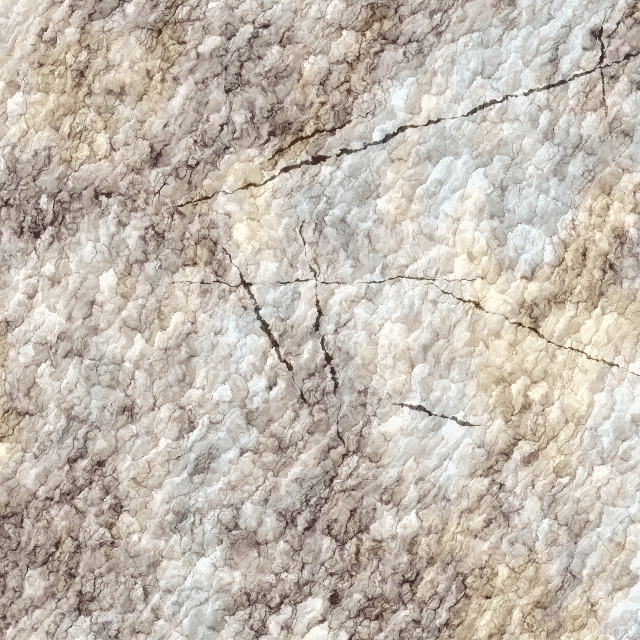
This texture is drawn by a WebGL 1 fragment shader. Its source:

```glsl
precision highp float;
uniform vec2 u_resolution;

const vec3 SHADOW = vec3(0.37, 0.31, 0.27);
const vec3 STONE = vec3(0.71, 0.66, 0.61);
const vec3 CHALK = vec3(0.965, 0.95, 0.925);
const vec3 COOL_TINT = vec3(-0.055, -0.005, 0.025);
const vec3 OCHRE_TINT = vec3(0.025, 0.005, -0.05);
const vec3 PLUM_TINT = vec3(0.0, -0.018, 0.006);
const vec2 GRAIN_AXIS = vec2(0.454, 0.891);   // steep lean to the right
const vec2 FLAKE_SCALE = vec2(44.0, 23.0);    // flakes across, along the grain
const vec2 CHIP_SCALE = vec2(88.0, 54.0);
const vec2 GRIT_SCALE = vec2(185.0, 120.0);
const vec2 LIGHT = vec2(-0.75, 0.5);
const float BASE_TONE = 0.885;
const float STAIN_DEPTH = 0.13;
const float FLAKE_VEIN = 0.29;
const float CHIP_VEIN = 0.25;
const float GRIT_VEIN = 0.17;
const float CRACK_DEPTH = 0.5;

vec2 hash2(vec2 p) {
  vec3 a = fract(p.xyx * vec3(0.1031, 0.1030, 0.0973));
  a += dot(a, a.yzx + 33.33);
  return fract((a.xx + a.yz) * a.zy);
}

// Cellular noise: border distance, cell value, offset from the cell centre
vec4 cells(vec2 p) {
  vec2 base = floor(p), offset = vec2(0.0), id = base;
  float nearest = 9.0, second = 9.0;
  for (int j = -1; j <= 1; j++) {
    for (int i = -1; i <= 1; i++) {
      vec2 c = base + vec2(float(i), float(j));
      vec2 r = p - c - hash2(c);
      float d = length(r);
      if (d < nearest) {
        second = nearest; nearest = d; offset = r; id = c;
      } else {
        second = min(second, d);
      }
    }
  }
  return vec4(second - nearest, hash2(id + 71.0).x, offset);
}

// Two independent fields of softly blended cells, four octaves
vec2 blotches(vec2 p) {
  vec2 sum = vec2(0.0);
  float gain = 0.4;
  for (int o = 0; o < 4; o++) {
    vec2 base = floor(p), value = vec2(0.0);
    float total = 0.0;
    for (int j = -1; j <= 1; j++) {
      for (int i = -1; i <= 1; i++) {
        vec2 c = base + vec2(float(i), float(j));
        vec2 r = p - c - 0.5;
        float w = exp(-3.5 * dot(r, r));
        value += w * hash2(c + 19.0);
        total += w;
      }
    }
    sum += gain * value / total;
    gain *= 0.64;
    p = mat2(0.8, 0.6, -0.6, 0.8) * p * 2.07 + 13.7;
  }
  return sum / 0.925;
}

// Distance to a segment, and the position along it
vec2 segment(vec2 p, vec2 a, vec2 b) {
  vec2 ab = b - a;
  float h = clamp(dot(p - a, ab) / dot(ab, ab), 0.0, 1.0);
  return vec2(length(p - a - ab * h), h);
}

float band(vec2 p, vec2 a, vec2 b, float width) {
  float d = segment(p, a, b).x / width;
  return exp(-d * d);
}

float crack(vec2 p, vec2 a, vec2 b, float width, float raggedness) {
  vec2 s = segment(p, a, b);
  float taper = sqrt(4.0 * s.y * (1.0 - s.y));
  float w = width * taper * smoothstep(0.25, 0.7, raggedness);
  float soft = max(0.0013, 0.7 / u_resolution.y);
  return (1.0 - smoothstep(w - soft, w + soft, s.x)) * smoothstep(0.0, 0.5, taper);
}

float vein(float border, float width) {
  return 1.0 - smoothstep(0.0, width, border);
}

void main() {
  vec2 p = gl_FragCoord.xy / u_resolution.y;

  // Bend the grain gently, then roughen it
  vec2 bent = p + 0.012 * sin(p.yx * vec2(9.0, 7.0) + vec2(1.0, 4.0))
                + 0.005 * sin(p.yx * vec2(27.0, 31.0) + vec2(2.0, 0.5));
  vec2 jitter = blotches(p * 48.0) - 0.5;
  vec2 rough = bent + 0.022 * jitter;
  vec2 q = vec2(dot(rough, vec2(GRAIN_AXIS.y, -GRAIN_AXIS.x)), dot(rough, GRAIN_AXIS));

  // Broad brown stains and cleaner faces
  vec2 field = blotches(q * vec2(8.0, 4.5) + 5.0);
  float stain = field.x + 0.25 * band(bent, vec2(0.0, 0.64), vec2(0.25, 0.68), 0.05)
              + 0.22 * band(bent, vec2(0.28, 0.69), vec2(0.56, 0.92), 0.06)
              + 0.16 * band(bent, vec2(0.1, 0.15), vec2(0.22, 0.55), 0.16)
              + 0.2 * band(bent, vec2(0.42, 0.05), vec2(0.62, 0.24), 0.05)
              - 0.2 * band(bent, vec2(0.66, 0.42), vec2(0.76, 0.78), 0.12);
  stain = smoothstep(0.3, 0.78, stain);

  // Leaning flakes, chips and grit
  vec4 flake = cells(q * FLAKE_SCALE);
  vec4 chip = cells(q * CHIP_SCALE + 31.0);
  vec4 grit = cells(q * GRIT_SCALE + 57.0);
  vec2 streak = blotches(q * vec2(75.0, 26.0)) - 0.5;

  float tone = BASE_TONE - STAIN_DEPTH * stain;
  tone += 0.12 * (flake.y - 0.5) + 0.13 * dot(flake.zw, LIGHT);
  tone += 0.07 * (chip.y - 0.5) + 0.07 * dot(chip.zw, LIGHT);
  tone += 0.09 * (grit.y - 0.5) + 0.36 * streak.x;
  float seams = FLAKE_VEIN * vein(flake.x, mix(0.12, 0.27, stain)) * mix(0.55, 1.0, stain);
  seams += CHIP_VEIN * vein(chip.x, mix(0.14, 0.34, stain)) * mix(0.25, 1.0, stain);
  seams += GRIT_VEIN * vein(grit.x, 0.4) * mix(0.2, 1.0, stain);
  tone -= seams * smoothstep(-0.25, 0.2, streak.y);

  // Long fractures: one sloping, some level, some steep
  vec2 cp = p + 0.018 * jitter + 0.003 * sin(p.yx * vec2(43.0, 37.0));
  float ragged = 0.5 + 1.3 * streak.y;
  float cut = crack(cp, vec2(0.25, 0.667), vec2(1.03, 0.925), 0.0036, ragged + 0.1);
  cut = max(cut, crack(cp, vec2(0.4, 0.74), vec2(0.58, 0.83), 0.0028, ragged));
  cut = max(cut, crack(cp, vec2(0.25, 0.555), vec2(0.76, 0.565), 0.0022, ragged));
  cut = max(cut, crack(cp, vec2(0.35, 0.62), vec2(0.48, 0.36), 0.0042, ragged));
  cut = max(cut, crack(cp, vec2(0.47, 0.66), vec2(0.54, 0.3), 0.0042, ragged));
  cut = max(cut, crack(cp, vec2(0.61, 0.367), vec2(0.76, 0.336), 0.0038, ragged + 0.15));
  cut = max(cut, crack(cp, vec2(0.66, 0.56), vec2(1.02, 0.4), 0.0022, ragged));
  cut = max(cut, crack(cp, vec2(0.94, 0.99), vec2(0.945, 0.8), 0.0032, ragged));
  tone -= CRACK_DEPTH * cut;

  // Tone to mineral colour, with cool and ochre patches
  vec3 color = tone < STONE.g
    ? mix(SHADOW, STONE, clamp((tone - SHADOW.g) / (STONE.g - SHADOW.g), -0.35, 1.0))
    : mix(STONE, CHALK, clamp((tone - STONE.g) / (CHALK.g - STONE.g), 0.0, 1.1));
  float coolness = smoothstep(0.48, 0.75, field.y + 0.12 * (p.x - 0.5));
  float ochre = smoothstep(0.52, 0.28, field.y);
  color += COOL_TINT * coolness * (1.0 - 0.6 * stain) + OCHRE_TINT * ochre;
  color += PLUM_TINT * smoothstep(0.1, 0.4, seams);
  gl_FragColor = vec4(clamp(color, 0.0, 1.0), 1.0);
}
```
